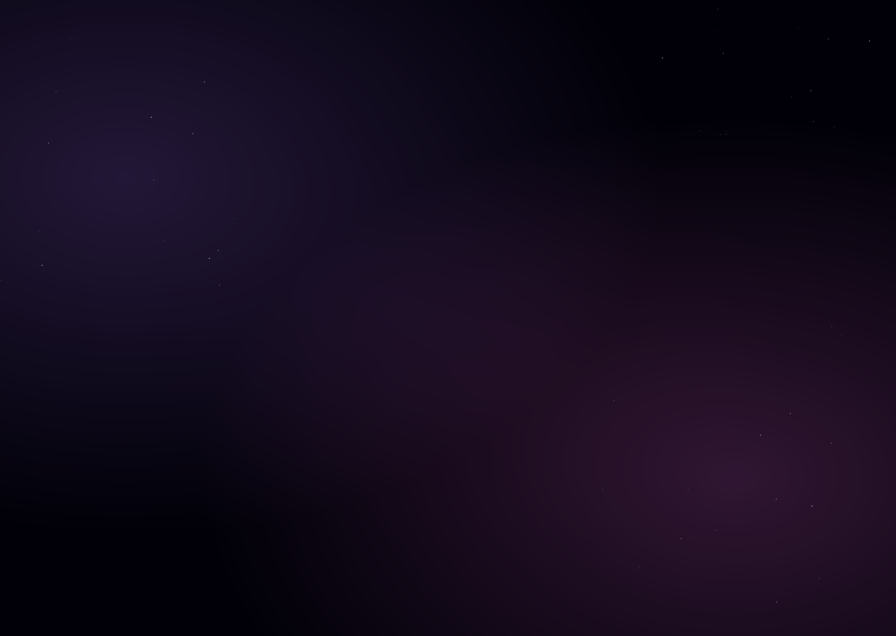
Give the GLSL for this background, as a Shadertoy shader.

```glsl
// Dark night sky with two wide elliptical glows, indigo at upper left and
// plum at lower right, blending in the middle over near-black corners.
// Glows fall off linearly; faint stars are hashed into three loose patches.

float hash(float n) {
    return fract(sin(n * 12.9898) * 43758.5453);
}

// Linear falloff from 1 at the centre to 0 at the rim of an ellipse.
float ellipseGlow(vec2 uv, vec2 center, vec2 radius) {
    return max(0.0, 1.0 - length((uv - center) / radius));
}

// Tiny soft dots scattered in a box given by its corner and size.
float starPatch(vec2 uv, vec2 corner, vec2 size, float seed) {
    float aspect = iResolution.x / iResolution.y;
    float pixel = 1.0 / iResolution.y;
    float light = 0.0;
    for (int i = 0; i < 15; i++) {
        float id = seed + float(i) * 3.0;
        vec2 star = corner + size * vec2(hash(id), hash(id + 1.0));
        float dist = length((uv - star) * vec2(aspect, 1.0));
        float dot_ = 1.0 - smoothstep(0.0, 0.0014 + 0.4 * pixel, dist);
        light += dot_ * mix(0.08, 0.4, pow(hash(id + 2.0), 2.0));
    }
    return light;
}

void mainImage(out vec4 fragColor, in vec2 fragCoord) {
    vec2 uv = fragCoord / iResolution.xy;

    // Night base and the two main glows
    vec3 color = vec3(0.002, 0.0, 0.03);
    color += vec3(0.135, 0.09, 0.185) * ellipseGlow(uv, vec2(0.14, 0.72), vec2(0.60, 0.565));
    color += vec3(0.185, 0.085, 0.165) * ellipseGlow(uv, vec2(0.82, 0.25), vec2(0.60, 0.57));

    // Slight warm lift where the glows meet
    color += vec3(0.022, 0.006, 0.016) * ellipseGlow(uv, vec2(0.52, 0.47), vec2(0.35, 0.35));

    // Stars: upper left, upper right, lower right
    float stars = starPatch(uv, vec2(0.0, 0.55), vec2(0.33, 0.40), 11.0)
                + starPatch(uv, vec2(0.72, 0.68), vec2(0.26, 0.32), 83.0)
                + starPatch(uv, vec2(0.66, 0.03), vec2(0.30, 0.46), 157.0);
    color += stars * vec3(0.85, 0.85, 0.95);

    fragColor = vec4(color, 1.0);
}
```
